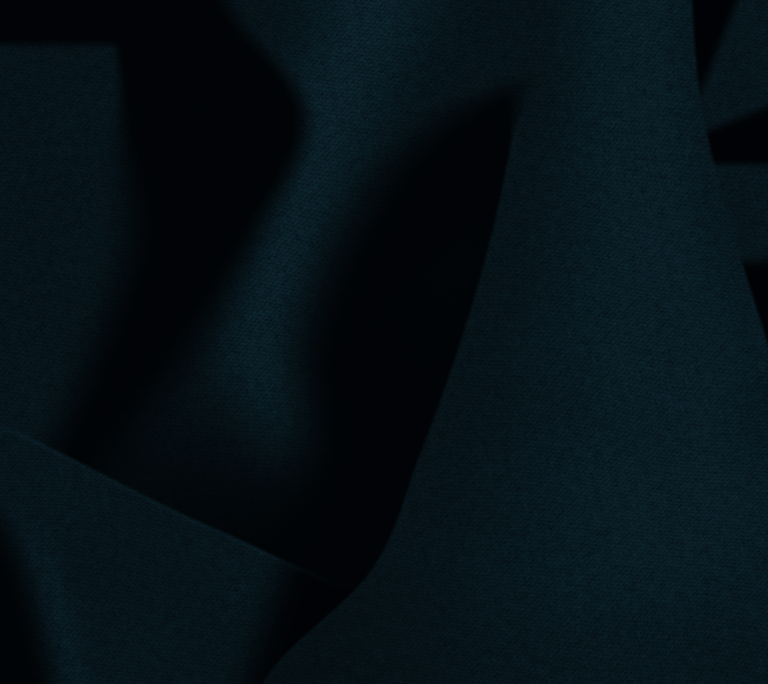
A Shadertoy shader for this texture:

```glsl
#define SHADE vec3(0.003, 0.009, 0.018)
#define LIT vec3(0.056, 0.170, 0.215)
#define THREADS 165.0
#define WEAVE 0.20
#define GRAIN 0.42
#define EDGE 0.004

vec2 hashGradient(vec2 cell) {
    vec2 h = vec2(dot(cell, vec2(127.1, 311.7)), dot(cell, vec2(269.5, 183.3)));
    return 2.0 * fract(sin(h) * 43758.5) - 1.0;
}

float gradientNoise(vec2 p) {
    vec2 i = floor(p), f = fract(p);
    vec2 u = f * f * (3.0 - 2.0 * f);
    float a = dot(hashGradient(i), f);
    float b = dot(hashGradient(i + vec2(1, 0)), f - vec2(1, 0));
    float c = dot(hashGradient(i + vec2(0, 1)), f - vec2(0, 1));
    float d = dot(hashGradient(i + vec2(1, 1)), f - vec2(1, 1));
    return mix(mix(a, b, u.x), mix(c, d, u.x), u.y);
}

// Catmull-Rom curve through seven evenly spaced knots, t in 0..1
float spline(float t, float k[7]) {
    float s = clamp(t, 0.0, 1.0) * 6.0;
    int i = min(int(s), 5);
    float f = s - float(i);
    float a = k[max(i - 1, 0)], b = k[i], c = k[i + 1], d = k[min(i + 2, 6)];
    return b + 0.5 * f * (c - a + f * (2.0 * a - 5.0 * b + 4.0 * c - d
             + f * (3.0 * (b - c) + d - a)));
}

float side(float d, float soft) {
    return smoothstep(-soft, soft, d);
}

float bump(float d, float width) {
    return exp(-d * d / (width * width));
}

// Flat cloth at the far left
float leftPanel(vec2 p) {
    float edge = spline(p.y, float[7](0.178, 0.196, 0.237, 0.190, 0.115, 0.03, 0.0));
    float soft = mix(0.025, 0.10, smoothstep(0.1, 0.35, p.y));
    return 0.39 * smoothstep(0.0, soft, edge - p.x) * side(p.y - 0.065, 0.01);
}

// Hanging fold with a curved bright ridge
float middleFold(vec2 p) {
    float left = spline(p.y, float[7](0.305, 0.422, 0.345, 0.235, 0.105, 0.03, -0.06));
    float right = spline(p.y, float[7](1.10, 0.725, 0.575, 0.505, 0.510, 0.45, 0.38));
    float crest = spline(p.y, float[7](0.55, 0.475, 0.405, 0.395, 0.450, 0.49, 0.50));
    float soft = mix(0.05, 0.13, smoothstep(0.15, 0.6, p.y));
    float body = smoothstep(0.0, soft, p.x - left) * smoothstep(0.0, 0.13, right - p.x);
    float ridge = 0.30 * bump(p.x - crest, 0.09) * (1.0 - smoothstep(0.60, 0.76, p.y));
    float base = 0.36 * (1.0 - smoothstep(0.45, 0.88, p.y));
    return body * (base + ridge);
}

// Lower left cloth, with its hollow and the shadow beside the cone
float lowerFold(vec2 p) {
    float lip = 0.11 * sqrt(max(p.y - 0.735, 0.0) / 0.265);
    float d = p.x - lip;
    float light = 0.43 + 0.12 * bump(d, 0.025) * smoothstep(0.74, 0.82, p.y);
    light *= mix(0.08, 1.0, smoothstep(-0.07, 0.0, d));
    return light * (1.0 - smoothstep(0.36, 0.45, p.x + 0.35 * (p.y - 0.86)));
}

// Small folds behind the cone at the right
float rightFolds(vec2 p) {
    float slit = side(1.078 - 0.40 * p.y - p.x, 0.012) * side(0.16 - p.y, 0.02);
    float eyeTop = 0.192 - 0.40 * (p.x - 1.034);
    float eye = side(p.y - eyeTop, 0.012) * side(0.240 - p.y, 0.008);
    float under = side(p.y - 0.382, 0.014);
    return 0.45 * (1.0 - max(max(slit, eye), under));
}

float coneLight(vec2 p, float left, float right) {
    float across = (p.x - left) / (right - left);
    float light = 0.39 + 0.23 * smoothstep(0.0, 0.6, across);
    light -= 0.10 * smoothstep(0.75, 1.0, across);
    return light * (1.0 - 0.22 * smoothstep(0.78, 1.0, p.y));
}

// Fine woven threads, bent gently with the cloth
float clothGrain(vec2 p) {
    vec2 q = p + 0.025 * vec2(gradientNoise(p * 4.0), gradientNoise(p * 4.0 + 17.0));
    q = mat2(0.94, 0.34, -0.34, 0.94) * q * THREADS;
    float weave = sin(6.283 * q.x) * sin(6.283 * q.y + 3.1416 * floor(q.x));
    float speck = gradientNoise(q * 1.3) + 0.6 * gradientNoise(p * 75.0);
    return WEAVE * weave + GRAIN * speck;
}

void mainImage(out vec4 fragColor, in vec2 fragCoord) {
    // Height units, measured down from the top
    vec2 p = fragCoord / iResolution.y;
    p.y = 1.0 - p.y;

    // Deep cavity with a faint inner crease
    float crease = side(p.y - 0.41 + 0.80 * (p.x - 0.60), 0.01);
    float light = 0.025 + 0.035 * crease * bump(p.x - 0.66, 0.07) * bump(p.y - 0.38, 0.09);
    light += leftPanel(p) + middleFold(p);

    float lowerTop = spline(p.x / 0.52, float[7](0.623, 0.661, 0.705, 0.748, 0.787, 0.827, 0.859));
    light = mix(light, lowerFold(p), side(p.y - lowerTop, EDGE));
    float rim = bump(p.y - lowerTop - 0.003, 0.004);
    light += 0.10 * rim * (1.0 - smoothstep(0.46, 0.52, p.x));

    // Large cone in front
    float left = spline(p.y, float[7](0.777, 0.754, 0.721, 0.673, 0.613, 0.543, 0.384));
    float right = spline(p.y, float[7](1.012, 1.028, 1.070, 1.122, 1.173, 1.22, 1.26));
    float leftSoft = mix(0.06, EDGE, smoothstep(0.04, 0.22, p.y));
    light = mix(light, coneLight(p, left, right), side(p.x - left, leftSoft));
    light = mix(light, rightFolds(p), side(p.x - right, EDGE));

    light *= 1.0 + clothGrain(p) + 0.12 * gradientNoise(p * 9.0);
    fragColor = vec4(mix(SHADE, LIT, clamp(light, 0.0, 1.3)), 1.0);
}
```
